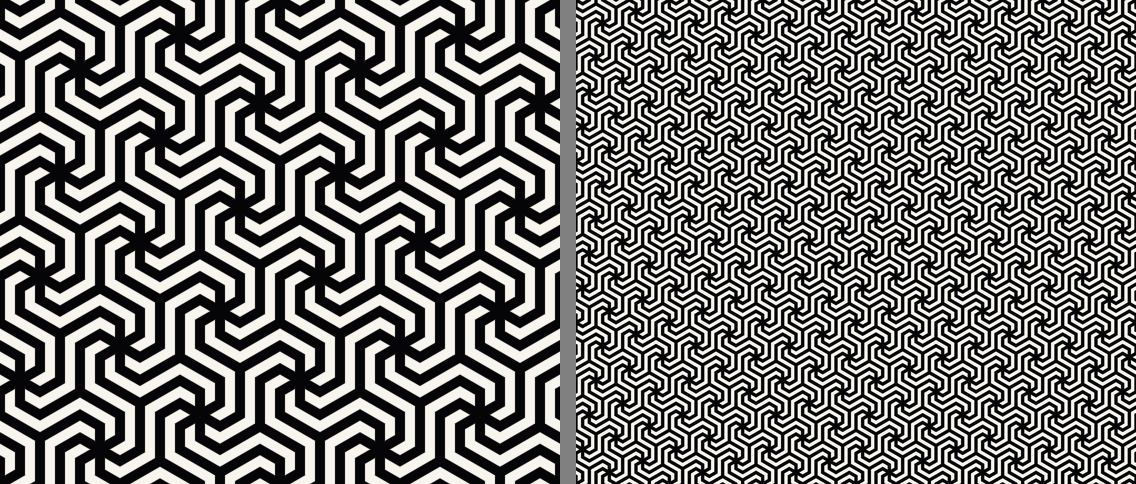
Left, the tile; right, the same tile 3 across and 3 down.
Give the GLSL for this pattern, as a Shadertoy shader.

```glsl
// Black pinwheels of six hooked arms, interlocked on a triangular grid over ivory.

const float ROW = 0.8660254;   // distance between grid lines of unit edge length
const float HALF_LINE = 0.25 * ROW;

// Signed distance to a straight stroke, its ends lengthened to mitre 120 degree bends.
float strokeDistance(vec2 p, vec2 start, vec2 dir, float len) {
    vec2 q = p - start - 0.5 * len * dir;
    float along = abs(dot(q, dir)) - 0.5 * len - HALF_LINE / sqrt(3.0);
    float across = abs(q.x * dir.y - q.y * dir.x) - HALF_LINE;
    return max(along, across);
}

// Six arms leave the hub; each turns left twice and ends where three arms meet.
float pinwheelDistance(vec2 p) {
    mat2 turnLeft = mat2(0.5, ROW, -ROW, 0.5);
    vec2 armDir = vec2(0.0, 1.0);
    float d = 1e3;
    for (int arm = 0; arm < 6; arm++) {
        vec2 joint = vec2(0.0);
        vec2 dir = armDir;
        for (int part = 0; part < 3; part++) {
            float len = part == 2 ? 2.0 : 1.0;
            d = min(d, strokeDistance(p, joint, dir, len));
            joint += len * dir;
            dir = turnLeft * dir;
        }
        armDir = turnLeft * armDir;
    }
    return d;
}

void mainImage(out vec4 fragColor, in vec2 fragCoord) {
    // The canvas spans 28 grid columns and 21 grid edges, so the hubs wrap.
    vec2 p = fragCoord / iResolution.xy * vec2(28.0 * ROW, 21.0);
    float pixel = 21.0 / iResolution.y;

    // Skewed lattice of hubs: the four corners of the current cell
    mat2 hubs = mat2(5.0 * ROW, 1.5, ROW, 4.5);
    vec2 cell = floor(inverse(hubs) * p);
    float d = 1e3;
    for (int i = 0; i < 4; i++) {
        vec2 corner = cell + vec2(i % 2, i / 2);
        d = min(d, pinwheelDistance(p - hubs * corner));
    }

    // Ink and paper
    float paper = smoothstep(-0.75 * pixel, 0.75 * pixel, d);
    vec3 color = mix(vec3(0.02, 0.02, 0.03), vec3(0.97, 0.96, 0.93), paper);
    fragColor = vec4(color, 1.0);
}
```
